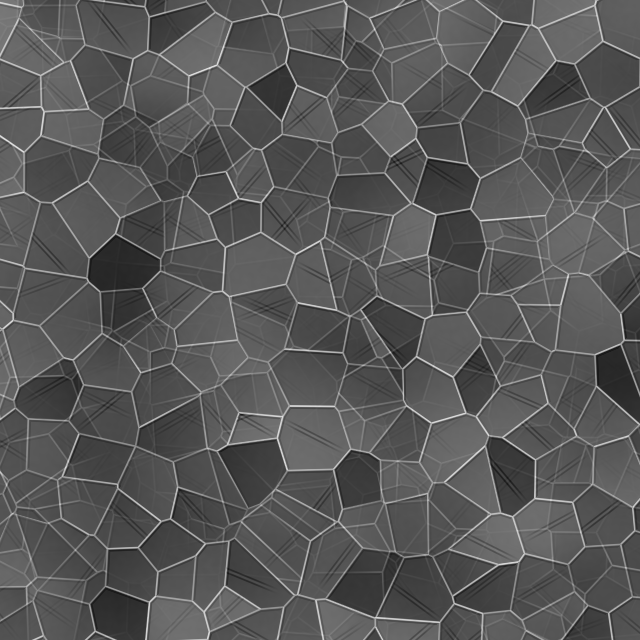
Write a three.js fragment shader that draws this texture.

```glsl
// Cracked grey facets: four translucent sheets of Voronoi cells, stacked.
// Each sheet has flat polygon tones, thin bright seams and dark double scratches;
// gradient noise thins the sheets in places so that deeper ones show through.
varying vec2 vUv;

vec2 hash2(vec2 p) {
  p = vec2(dot(p, vec2(127.1, 311.7)), dot(p, vec2(269.5, 183.3)));
  return fract(sin(p) * 43758.547);
}

float gradientNoise(vec2 p) {
  vec2 i = floor(p), f = fract(p);
  vec2 u = f * f * f * (f * (f * 6.0 - 15.0) + 10.0);
  float a = dot(hash2(i) * 2.0 - 1.0, f);
  float b = dot(hash2(i + vec2(1, 0)) * 2.0 - 1.0, f - vec2(1, 0));
  float c = dot(hash2(i + vec2(0, 1)) * 2.0 - 1.0, f - vec2(0, 1));
  float d = dot(hash2(i + 1.0) * 2.0 - 1.0, f - 1.0);
  return mix(mix(a, b, u.x), mix(c, d, u.x), u.y);
}

// Returns the seam distance; also the cell, its neighbour, the centre offset and seam normal.
float voronoi(vec2 p, out vec2 cell, out vec2 neighbour, out vec2 centre, out vec2 normal) {
  vec2 base = floor(p), f = fract(p);
  float nearest = 9.0, seam = 9.0;
  for (int y = -1; y <= 1; y++)
  for (int x = -1; x <= 1; x++) {
    vec2 g = vec2(float(x), float(y));
    vec2 r = g + hash2(base + g) - f;
    if (dot(r, r) < nearest) {
      nearest = dot(r, r);
      centre = r;
      cell = base + g;
    }
  }
  for (int y = -2; y <= 2; y++)
  for (int x = -2; x <= 2; x++) {
    vec2 g = cell + vec2(float(x), float(y));
    vec2 r = g + hash2(g) - p;
    vec2 gap = r - centre;
    if (dot(gap, gap) > 0.00001) {
      float d = dot(0.5 * (centre + r), normalize(gap));
      if (d < seam) {
        seam = d;
        neighbour = g;
        normal = normalize(gap);
      }
    }
  }
  return seam;
}

// Soft stroke of a given half width around zero.
float stroke(float d, float halfWidth) {
  return 1.0 - smoothstep(halfWidth * 0.2, halfWidth * 1.8, abs(d));
}

float facetTone(float h) {
  return mix(0.245, 0.425, h) - 0.065 * (1.0 - smoothstep(0.06, 0.16, h));
}

// Dark twin grooves through some cells, in up to two crossing directions.
float scratches(vec2 offset, vec2 cell) {
  float sum = 0.0;
  for (int k = 0; k < 2; k++) {
    float side = float(k) * 2.0 - 1.0;
    vec2 h = hash2(cell + 7.3 + side * 2.1);
    float angle = side * (0.35 + 0.6 * h.x);
    vec2 along = vec2(cos(angle), sin(angle));
    float across = dot(offset, vec2(-along.y, along.x)) + (h.x - 0.5) * 0.03;
    float fade = 1.0 - smoothstep(0.015, 0.06, abs(dot(offset, along)));
    float groove = 0.035 * stroke(across, 0.0012) - 0.12 * stroke(abs(across) - 0.0032, 0.0013);
    sum += groove * fade * smoothstep(0.62, 0.85, h.y);
  }
  return sum;
}

void main() {
  float tone = 0.36;
  float glow = 0.14 * gradientNoise(vUv * 4.0 + 3.7);

  for (int i = 0; i < 4; i++) {
    float layer = float(i);
    float scale = 10.0 + layer;
    vec2 cell, neighbour, centre, normal;
    float seam = voronoi(vUv * scale + layer * 23.4, cell, neighbour, centre, normal) / scale;
    vec2 own = hash2(cell + 31.7);
    vec2 other = hash2(neighbour + 31.7);
    vec2 offset = -centre / scale;

    // Blend half way into the neighbour at the seam to smooth the step.
    vec2 facet = mix(own, other, 0.5 * (1.0 - smoothstep(0.0, 0.001, seam)));
    float thin = gradientNoise(vUv * 5.0 + layer * 9.1);
    float cover = clamp(0.76 + 0.9 * thin + 0.55 * (facet.y - 0.5), 0.12, 0.96);
    float shade = facetTone(facet.x) + glow;
    shade += dot(offset, vec2(0.35, -0.5)) * (own.y - 0.3);
    shade += scratches(offset, cell);
    tone = mix(tone, shade, cover);

    // Bright seam with a fine shadow on one side.
    float pairHash = fract(5.0 * (own.x + other.x));
    float strength = mix(0.06, 0.48, smoothstep(0.15, 0.9, cover) * mix(0.45, 1.0, pairHash));
    float lit = smoothstep(-0.2, 0.6, dot(normal, vec2(-0.6, 0.8)));
    tone -= 0.22 * strength * lit * stroke(seam - 0.0034, 0.0012);
    tone += strength * stroke(seam, 0.0013);
  }

  // Faint grain on the facets.
  tone += 0.012 * gradientNoise(vUv * 90.0);
  gl_FragColor = vec4(vec3(clamp(tone, 0.1, 0.88)), 1.0);
}
```
